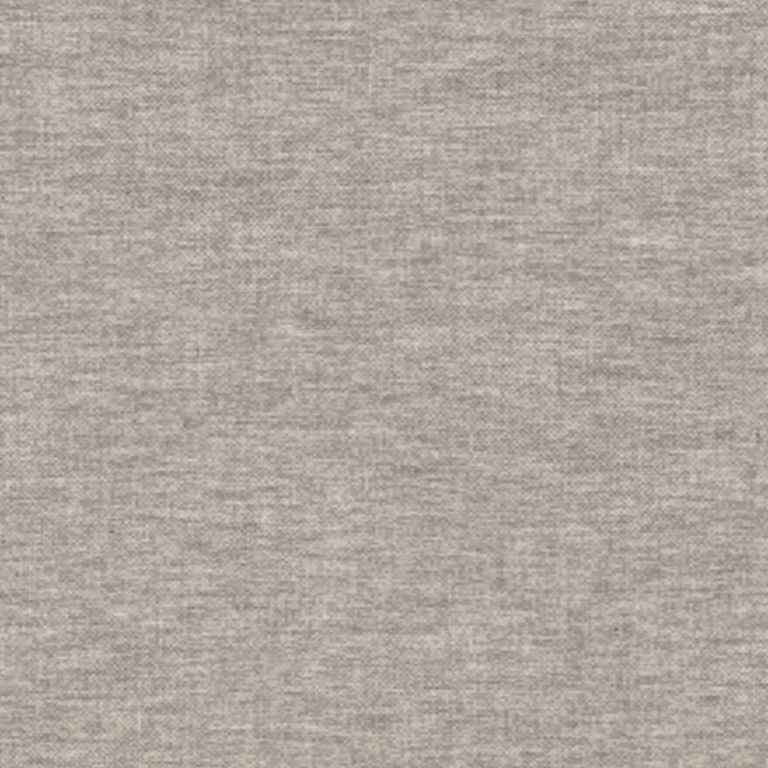
A three.js fragment shader for this texture:

```glsl
varying vec2 vUv;

float hash(vec2 cell) {
  vec3 q = fract(vec3(cell.xyx) * vec3(0.1031, 0.1030, 0.0973));
  q += dot(q, q.yzx + 33.33);
  return fract((q.x + q.y) * q.z);
}

// Smooth lattice noise, centred on zero
float fibre(vec2 p) {
  vec2 cell = floor(p);
  vec2 f = fract(p);
  f = f * f * (3.0 - 2.0 * f);
  float low = mix(hash(cell), hash(cell + vec2(1.0, 0.0)), f.x);
  float high = mix(hash(cell + vec2(0.0, 1.0)), hash(cell + 1.0), f.x);
  return mix(low, high, f.y) - 0.5;
}

// Cellular flecks: a few cells hold one soft, flattened knot
float flecks(vec2 uv, vec2 count, vec2 radius, float share) {
  vec2 p = uv * count;
  float cover = 0.0;
  for (int j = -1; j <= 1; j++) {
    for (int i = -1; i <= 1; i++) {
      vec2 cell = floor(p) + vec2(float(i), float(j));
      vec2 knot = cell + vec2(hash(cell + 17.0), hash(cell + 53.0));
      float present = step(hash(cell + 91.0), share);
      float strength = mix(0.4, 1.0, hash(cell + 29.0));
      float d = length((p - knot) / (count * radius));
      cover = max(cover, present * strength * (1.0 - smoothstep(0.1, 1.0, d)));
    }
  }
  return cover;
}

void main() {
  // Threads wander slightly from straight lines
  vec2 uv = vUv;
  uv.y += 0.0012 * sin(uv.x * 9.0 + 2.0 * sin(uv.y * 5.0));
  uv.x += 0.0010 * sin(uv.y * 11.0 + 1.5 * sin(uv.x * 7.0));

  // Horizontal slubs, from faint bands to single threads
  float tone = 0.014 * fibre(uv * vec2(2.0, 17.0) + 5.0);
  tone += 0.022 * fibre(uv * vec2(6.0, 75.0) + 31.0);
  tone += 0.064 * fibre(uv * vec2(16.0, 165.0) + 67.0);
  tone += 0.110 * fibre(uv * vec2(32.0, 250.0) + 113.0);
  float lightYarn = smoothstep(0.24, 0.46, fibre(uv * vec2(7.0, 190.0) + 173.0));
  tone += 0.032 * lightYarn;

  // Fainter vertical threads, a few of them pale
  tone += 0.050 * fibre(uv * vec2(225.0, 16.0) + 151.0);
  float pale = smoothstep(0.36, 0.48, fibre(uv * vec2(230.0, 10.0) + 251.0));
  tone += 0.036 * pale;

  // Plain weave: over and under crossings, plus spun grain
  vec2 phase = 6.28318 * uv * vec2(126.0, 118.0);
  phase.x += 5.0 * fibre(uv * vec2(16.0, 40.0) + 307.0);
  phase.y += 3.0 * fibre(uv * vec2(10.0, 24.0) + 331.0);
  float relief = 0.7 + 0.8 * fibre(uv * vec2(6.0, 9.0) + 353.0);
  tone += 0.032 * relief * sin(phase.x) * sin(phase.y);
  tone += 0.150 * fibre(uv * vec2(220.0, 270.0) + 401.0);

  // Dark lint and knots
  tone -= 0.048 * flecks(uv, vec2(36.0, 64.0), vec2(0.010, 0.0024), 0.26);
  tone -= 0.050 * flecks(uv, vec2(42.0, 30.0), vec2(0.0024, 0.0055), 0.10);
  tone -= 0.190 * flecks(uv, vec2(13.0, 13.0), vec2(0.0050, 0.0040), 0.14);

  // Warm grey linen, slightly cooler towards the top
  vec3 linen = vec3(0.687, 0.648, 0.615);
  linen += vec3(-0.003, -0.002, 0.008) * (vUv.y - 0.4);
  gl_FragColor = vec4(linen + tone * vec3(1.0, 1.0, 0.97), 1.0);
}
```
